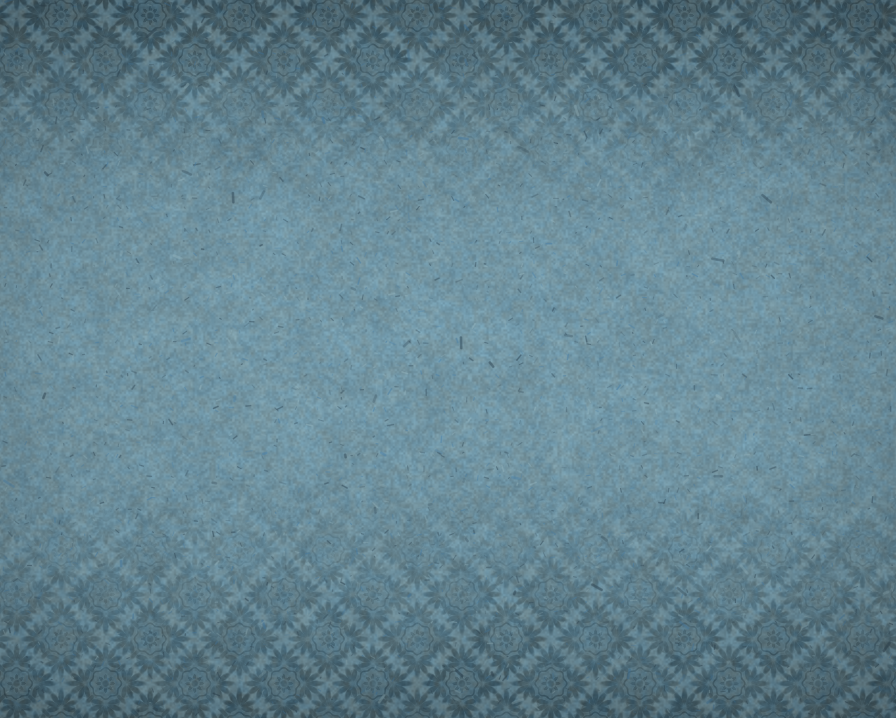
A WebGL 2 fragment shader for this pattern:

```glsl
#version 300 es
precision highp float;
// Faded blue damask wallpaper: diamond medallions on flecked paper, clear at top and bottom.
uniform vec2 u_resolution;
out vec4 fragColor;

float hash(vec2 p) {
  vec3 q = fract(vec3(p.xyx) * 0.1031);
  q += dot(q, q.yzx + 33.33);
  return fract((q.x + q.y) * q.z);
}

float noise(vec2 p) {
  vec2 i = floor(p), f = fract(p);
  f = f * f * (3.0 - 2.0 * f);
  return mix(mix(hash(i), hash(i + vec2(1, 0)), f.x),
             mix(hash(i + vec2(0, 1)), hash(i + vec2(1, 1)), f.x), f.y);
}

float fbm(vec2 p) {
  float sum = 0.0, amp = 0.5;
  for (int i = 0; i < 4; i++) {
    sum += amp * noise(p);
    p = p * 2.03 + 17.0;
    amp *= 0.5;
  }
  return sum;
}

float fill(float d, float blur) { return 1.0 - smoothstep(-blur, blur, d); }

// Leaf growing from the origin along an angle
float leaf(vec2 p, float angle, float len, float width) {
  float c = cos(angle), s = sin(angle);
  vec2 q = vec2(c * p.x + s * p.y, c * p.y - s * p.x);
  q.x -= 0.5 * len + 0.02;
  return (length(q / vec2(0.5 * len, width)) - 1.0) * width;
}

// Ink coverage of one medallion, p in lattice periods from its centre
float medallion(vec2 p, float blur) {
  float r = length(p), a = atan(p.y, p.x);
  p = abs(p);
  if (p.y > p.x) p = p.yx;
  float ink = 0.42 * fill(p.x + p.y - 0.385 - 0.012 * cos(a * 24.0), blur);

  // Fans of leaves at the four corners
  for (int i = 0; i < 4; i++) {
    float k = float(i);
    float d = leaf(p - vec2(0.23, 0.0), 0.6 * k, 0.19 - 0.012 * k, 0.031);
    ink = max(ink, fill(d, blur));
  }

  // Leaves along the sides, then the central rosette and its rings
  ink = max(ink, 0.9 * fill(leaf(p - vec2(0.11), 0.785, 0.13, 0.028), blur));
  ink = max(ink, fill(abs(r - 0.165 - 0.012 * cos(a * 8.0)) - 0.013, blur));
  ink = max(ink, 0.9 * fill(r - 0.085 - 0.025 * cos(a * 8.0), blur));
  return ink * (1.0 - 0.6 * fill(abs(r - 0.045) - 0.009, blur));
}

// Scattered short fibres: x = coverage, y = random tone
vec2 fibres(vec2 p, float seed, float density, float blur) {
  vec2 cell = floor(p) + seed;
  float turn = 6.2832 * hash(cell + 3.1);
  vec2 q = fract(p) - 0.3 - 0.4 * vec2(hash(cell + 5.7), hash(cell + 9.2));
  vec2 dir = vec2(cos(turn), sin(turn));
  float halfLen = 0.03 + 0.17 * hash(cell + 12.4);
  q -= dir * clamp(dot(q, dir), -halfLen, halfLen);
  float on = step(hash(cell), density);
  return vec2(on * fill(length(q) - 0.045, blur), hash(cell + 21.8));
}

void main() {
  vec2 uv = gl_FragCoord.xy / u_resolution;
  vec2 p = gl_FragCoord.xy / u_resolution.x;
  float pixel = 1.0 / u_resolution.x;

  // Paper with darkened edges and soft blotches
  vec2 edge = abs(uv * 2.0 - 1.0);
  float shade = 1.0 - 0.23 * pow(edge.y, 2.6) - 0.09 * pow(edge.x, 4.0);
  vec3 color = vec3(0.457, 0.597, 0.653) * shade;
  color *= 1.0 + 0.13 * (fbm(p * 35.0) - 0.47);

  // Diagonal lattice, about ten medallions across and eight down
  vec2 g = (p - vec2(0.267, 0.784)) / 0.0994;
  vec2 diag = vec2(g.x + g.y, g.x - g.y);
  vec2 id = round(diag);
  vec2 c = diag - id;
  vec2 local = 0.5 * vec2(c.x + c.y, c.x - c.y);
  float ink = medallion(local, 0.7 * pixel / 0.0994 + 0.004);

  // Print fades toward the middle and is worn unevenly
  float fade = 0.07 + 0.87 * max(1.0 - smoothstep(0.0, 0.31, 1.0 - uv.y),
                                 0.92 * (1.0 - smoothstep(0.0, 0.40, uv.y)));
  float wear = 0.62 + 0.75 * fbm(p * 95.0 + 40.0);
  wear *= 0.9 + 0.2 * hash(id + 60.0);
  color *= 1.0 - vec3(0.37, 0.32, 0.30) * min(ink * fade * wear, 1.0);

  // Fine grain with a slight blue and grey drift
  color *= 1.0 + 0.13 * (noise(p * 430.0) - 0.5) + 0.08 * (noise(p * 210.0 + 70.0) - 0.5);
  color += vec3(-0.025, 0.0, 0.022) * (noise(p * 160.0 + 90.0) - 0.5) * 1.6;

  // Dark, blue and pale fibres in three sizes
  for (int i = 0; i < 3; i++) {
    float scale = 32.0 + 24.0 * float(i);
    vec2 f = fibres(p * scale, 37.0 * float(i), 0.16 + 0.12 * float(i), pixel * scale * 0.8);
    vec3 tone = f.y < 0.45 ? vec3(0.22, 0.32, 0.38)
              : f.y < 0.78 ? vec3(0.30, 0.51, 0.66) : vec3(0.56, 0.69, 0.73);
    float strength = 0.2 + 0.45 * fract(f.y * 13.0);
    color = mix(color, tone * shade, f.x * strength);
  }
  fragColor = vec4(color, 1.0);
}
```
